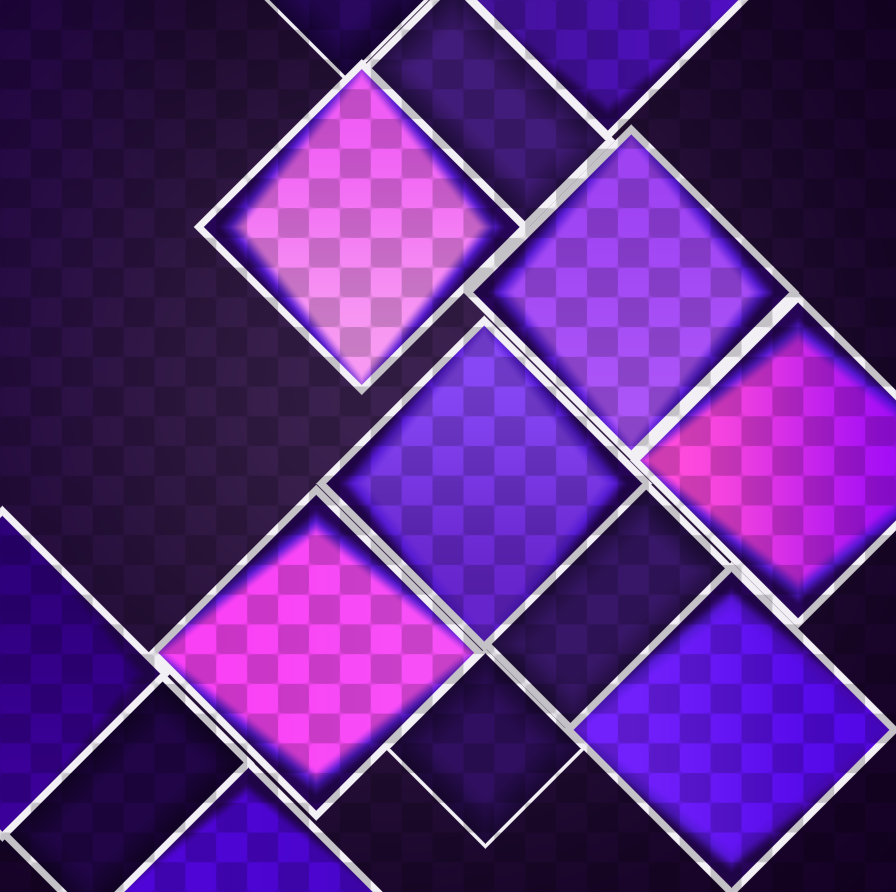
Write a Shadertoy shader that draws this background.

```glsl
// Glowing violet and magenta diamond panels with pale frames under a soft checkerboard.

#define TILES_ACROSS 5.333          // canvas width in half-diagonals of a panel
#define CHECKS vec2(29.0, 30.0)     // checker cells per canvas side
#define CHECK_SHADE 0.81            // brightness of the darker cells
#define FRAME 0.060                 // frame width of the main panels
#define THIN_FRAME 0.030            // frame width of the small panels
#define GLOW_LONG 0.97              // reach of the inner glow, long axis
#define GLOW_SHORT 0.77             // reach of the inner glow, short axis
#define FRAME_COLOR vec3(0.95, 0.94, 0.96)
#define RIM_COLOR vec3(0.15, 0.02, 0.34)
#define FRINGE_COLOR vec3(0.33, 0.10, 0.83)

const float PI = 3.14159265;
const int BACK_COUNT = 5;
const int MAIN_COUNT = 9;

// Back panels: centre, then half extents along the two diagonals
const vec4 BACK_BOX[BACK_COUNT] = vec4[](
    vec4(3.627, 1.694, 0.55, 0.98), vec4(2.908, 4.688, 0.97, 0.54),
    vec4(0.755, 0.556, 0.55, 0.97), vec4(2.889, 0.854, 0.597, 0.597),
    vec4(2.063, 5.417, 0.597, 0.597));
const vec3 BACK_COLOR[BACK_COUNT] = vec3[](
    vec3(0.22, 0.09, 0.41), vec3(0.26, 0.11, 0.48), vec3(0.13, 0.02, 0.28),
    vec3(0.19, 0.06, 0.38), vec3(0.16, 0.03, 0.37));

// Main panels: centre, then 1 for a tall glow or 0 for a wide one
const vec3 MAIN_PLACE[MAIN_COUNT] = vec3[](
    vec3(2.153, 3.958, 1), vec3(3.757, 3.569, 1), vec3(4.750, 2.569, 0),
    vec3(2.882, 2.431, 1), vec3(1.882, 1.424, 0), vec3(4.354, 0.965, 0),
    vec3(3.618, 5.472, 0), vec3(0.014, 1.299, 1), vec3(1.479, -0.201, 0));
// Fill colours at the bottom or left, and at the top or right
const vec3 FILL_START[MAIN_COUNT] = vec3[](
    vec3(0.97, 0.60, 0.95), vec3(0.67, 0.33, 0.97), vec3(1.00, 0.29, 0.86),
    vec3(0.40, 0.14, 0.80), vec3(0.98, 0.25, 0.96), vec3(0.45, 0.13, 0.99),
    vec3(0.27, 0.07, 0.62), vec3(0.23, 0.00, 0.60), vec3(0.31, 0.02, 0.85));
const vec3 FILL_END[MAIN_COUNT] = vec3[](
    vec3(0.94, 0.36, 0.96), vec3(0.62, 0.26, 0.95), vec3(0.62, 0.04, 0.97),
    vec3(0.53, 0.28, 0.96), vec3(0.97, 0.31, 0.97), vec3(0.33, 0.03, 0.91),
    vec3(0.31, 0.06, 0.76), vec3(0.18, 0.00, 0.48), vec3(0.29, 0.02, 0.80));

// Signed distance along the axes to a box turned by 45 degrees
float diamondDistance(vec2 p, vec2 halfSize) {
    vec2 q = abs(vec2(p.x - p.y, p.x + p.y)) - halfSize;
    return max(q.x, q.y);
}

// Lays a framed panel over the colour below it
vec3 addPanel(vec3 below, vec3 fill, float d, float frame, float blur) {
    float inside = 1.0 - smoothstep(-blur, blur, d + frame);
    float covered = 1.0 - smoothstep(-blur, blur, d);
    return mix(below, mix(FRAME_COLOR, fill, inside), covered);
}

// Dark rim, blue fringe and bright core of a main panel
vec3 glowFill(vec2 p, float tall, vec3 start, vec3 end) {
    vec2 reach = mix(vec2(GLOW_LONG, GLOW_SHORT), vec2(GLOW_SHORT, GLOW_LONG), tall);
    float depth = 1.0 - dot(abs(p) / reach, vec2(1.0));
    float along = mix(p.x, p.y, tall);
    vec3 core = mix(start, end, smoothstep(-0.8, 0.8, along));
    vec3 fringe = min(FRINGE_COLOR, core);
    vec3 color = mix(RIM_COLOR, fringe, smoothstep(-0.13, 0.01, depth));
    return mix(color, core, smoothstep(-0.04, 0.11, depth));
}

void mainImage(out vec4 fragColor, in vec2 fragCoord) {
    vec2 uv = fragCoord / iResolution.xy;
    vec2 p = fragCoord / iResolution.x * TILES_ACROSS;
    float blur = TILES_ACROSS / iResolution.x;

    // Dim backdrop, lit left of the middle
    float light = exp(-5.0 * dot(uv - vec2(0.43, 0.56), uv - vec2(0.43, 0.56)));
    vec3 color = mix(vec3(0.075, 0.0, 0.14), vec3(0.23, 0.13, 0.31), light);
    color += vec3(0.03, 0.0, 0.09) * smoothstep(0.25, 0.0, uv.x) * uv.y;

    // Dark panels behind
    for (int i = 0; i < BACK_COUNT; i++) {
        vec4 box = BACK_BOX[i];
        float d = diamondDistance(p - box.xy, box.zw);
        vec3 fill = BACK_COLOR[i] * mix(0.55, 1.0, smoothstep(0.0, 0.35, -d));
        float frame = i < 3 ? FRAME : THIN_FRAME;
        color = addPanel(color, fill, d, frame, blur);
    }

    // Glowing panels in front
    for (int i = 0; i < MAIN_COUNT; i++) {
        vec2 local = p - MAIN_PLACE[i].xy;
        float d = diamondDistance(local, vec2(1.0));
        vec3 fill = glowFill(local, MAIN_PLACE[i].z, FILL_START[i], FILL_END[i]);
        color = addPanel(color, fill, d, FRAME, blur);
    }

    // Checkerboard shade over everything
    vec2 wave = sin(PI * uv * CHECKS);
    float soft = PI * CHECKS.x / iResolution.x * 0.6;
    color *= mix(CHECK_SHADE, 1.0, smoothstep(-soft, soft, wave.x * wave.y));

    fragColor = vec4(color, 1.0);
}
```
